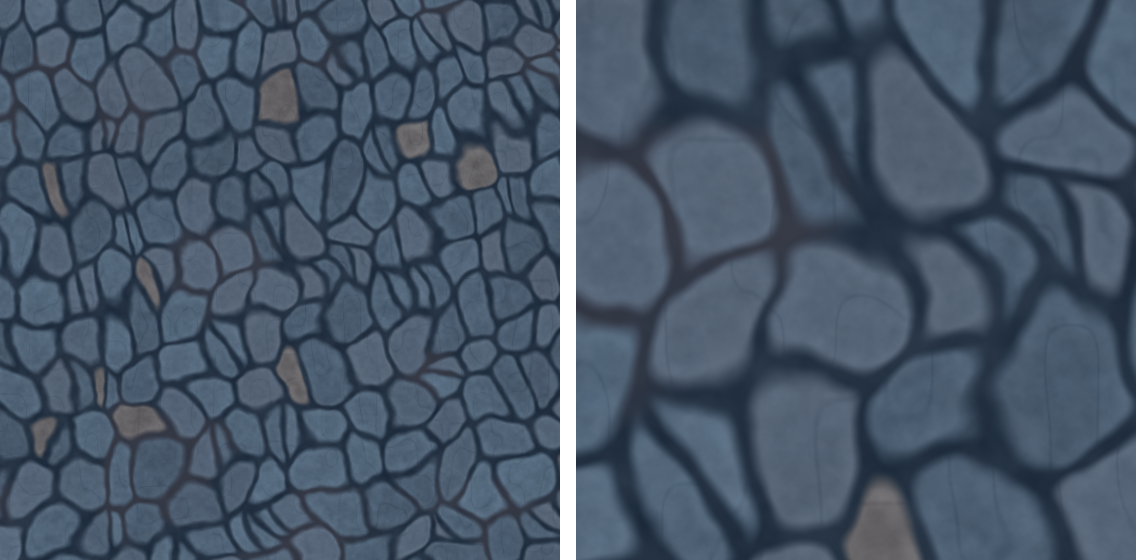
Left, the full canvas; right, a detail of the centre.
This texture is drawn by a three.js fragment shader. Its source:

```glsl
varying vec2 vUv;

float hash(vec2 p) {
  vec3 q = fract(vec3(p.xyx) * 0.1031);
  q += dot(q, q.yzx + 33.33);
  return fract((q.x + q.y) * q.z);
}

vec2 hash2(vec2 p) {
  return vec2(hash(p + 17.3), hash(p + 71.9));
}

float noise(vec2 p) {
  vec2 i = floor(p), f = fract(p);
  f = f * f * (3.0 - 2.0 * f);
  return mix(mix(hash(i), hash(i + vec2(1.0, 0.0)), f.x),
             mix(hash(i + vec2(0.0, 1.0)), hash(i + 1.0), f.x), f.y);
}

float fbm(vec2 p) {
  float sum = 0.0, amp = 0.5;
  for (int i = 0; i < 4; i++) {
    sum += amp * noise(p);
    p = mat2(1.6, 1.2, -1.2, 1.6) * p + 5.7;
    amp *= 0.5;
  }
  return sum / 0.9375;
}

float smoothMin(float a, float b, float k) {
  float h = max(k - abs(a - b), 0.0) / k;
  return min(a, b) - h * h * k * 0.25;
}

// Jittered stone centre; each row also slides sideways
vec2 stoneCentre(vec2 cell) {
  vec2 jitter = (hash2(cell) - 0.5) * vec2(0.55, 0.42);
  float slide = (hash(vec2(cell.y, 9.0)) - 0.5) * 0.8;
  return cell + 0.5 + jitter + vec2(slide, 0.0);
}

// Returns distance to the nearest joint and the stone's id
vec3 cobbles(vec2 p) {
  vec2 base = floor(p), nearest = base, centre = p;
  float best = 1e3;
  for (int y = -2; y <= 2; y++)
    for (int x = -2; x <= 2; x++) {
      vec2 cell = base + vec2(x, y);
      vec2 c = stoneCentre(cell);
      float d = dot(c - p, c - p);
      if (d < best) { best = d; nearest = cell; centre = c; }
    }

  float edge = 1.0;
  for (int y = -2; y <= 2; y++)
    for (int x = -2; x <= 2; x++) {
      vec2 cell = nearest + vec2(x, y);
      if (x == 0 && y == 0) continue;
      vec2 c = stoneCentre(cell);
      float d = dot(0.5 * (c + centre) - p, normalize(c - centre));
      edge = smoothMin(edge, d, 0.13);
    }

  // Some stones are split into two narrow ones
  vec2 id = nearest;
  if (hash(nearest + 41.0) > 0.84) {
    float angle = (hash(nearest + 53.0) - 0.5) * 1.2;
    float side = dot(p - centre, vec2(cos(angle), sin(angle)));
    edge = smoothMin(edge, abs(side), 0.1);
    id += step(0.0, side) * 0.37;
  }
  return vec3(edge, id);
}

void main() {
  vec2 uv = vUv;

  // Rows climb more steeply to the right, columns stay square to them
  vec2 p = vec2(uv.x + uv.y * (0.08 + 0.4 * uv.x),
                uv.y - uv.x * (0.08 + 0.22 * uv.x)) * 11.6 + 40.0;
  p += (vec2(noise(p * 0.9), noise(p * 0.9 + 31.0)) - 0.5) * 0.65;
  p += (vec2(noise(p * 3.0 + 7.0), noise(p * 3.0 + 63.0)) - 0.5) * 0.09;

  vec3 stone = cobbles(p);
  vec2 id = stone.yz;
  float grain = fbm(uv * 55.0 + hash2(id) * 20.0);
  float fine = fbm(uv * 130.0);
  float edge = stone.x + (noise(uv * 75.0) - 0.5) * 0.035;

  // Slate blue stones, some greyer, a few warm
  float tone = 0.5 + (hash(id + 3.0) - 0.5) * 0.8 + (grain - 0.5) * 0.9;
  vec3 face = mix(vec3(0.27, 0.335, 0.405), vec3(0.335, 0.415, 0.495), tone);
  face = mix(face, vec3(0.335, 0.385, 0.455), 0.8 * smoothstep(0.5, 0.9, hash(id + 11.0)));
  float warm = step(0.978, hash(id + 23.0));
  face = mix(face, vec3(0.41, 0.39, 0.39) + (grain - 0.5) * 0.1, warm * 0.85);

  // Worn surface: mottling, dull cracks and a paler rim
  face += (fine - 0.5) * 0.05;
  float crack = abs(noise(uv * vec2(34.0, 22.0) + id * 3.7) - 0.5);
  face -= 0.025 * (1.0 - smoothstep(0.0, 0.05, crack));
  face += 0.018 * smoothstep(0.08, 0.14, edge) * (1.0 - smoothstep(0.14, 0.26, edge));
  face *= 0.96 + 0.08 * noise(uv * 4.0 + 2.0);

  // Dark joints with patches of brownish grit
  vec3 joint = mix(vec3(0.09, 0.145, 0.21), vec3(0.18, 0.235, 0.3), fbm(uv * 45.0 + 9.0));
  float grit = smoothstep(0.62, 0.85, noise(uv * 9.0 + 14.0));
  joint = mix(joint, vec3(0.25, 0.24, 0.28), grit * 0.6);

  float width = 0.105 + 0.05 * noise(uv * 16.0 + 3.0);
  float cover = smoothstep(0.012, width, edge);
  gl_FragColor = vec4(mix(joint, face, cover), 1.0);
}
```
